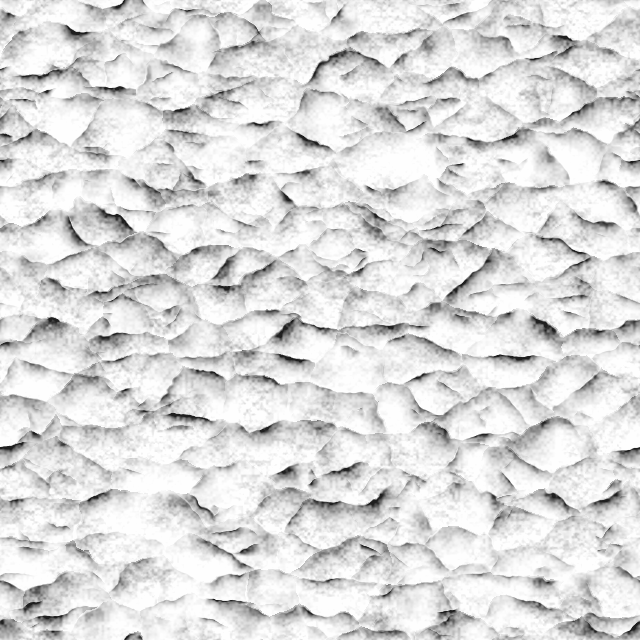
This texture map is drawn by a three.js fragment shader. Its source:

```glsl
// Cavity shading of a pale rubble stone wall, in greys on white.
// Weighted cellular noise lays flat, staggered stones; each one casts a crisp
// dark line and a soft shade that taper at its ends. Embossed noise adds grain.

varying vec2 vUv;

const vec2  STONES        = vec2(11.0, 18.0);  // cells across and up
const vec2  CHIPS         = vec2(17.0, 28.0);  // finer broken ledges
const vec2  JITTER        = vec2(0.95, 0.92);
const float SIZE_SPREAD   = 0.55;              // how far big stones displace small ones
const vec2  RAGGED        = vec2(0.40, 0.48);  // edge warp, in cells
const float WARP_FREQ     = 24.0;
const float LINE_WIDTH    = 0.09;              // in cell heights
const float SHADE_WIDTH   = 0.25;
const float LINE_DARK     = 0.54;
const float SHADE_DARK    = 0.46;
const float EDGE_BLUR     = 0.05;
const float END_TAPER     = 0.28;
const float CHIP_DARK     = 0.85;
const float RELIEF_FREQ   = 44.0;
const float RELIEF_STEP   = 0.0035;
const float RELIEF_DARK   = 0.75;
const float SPECKLE_FREQ  = 230.0;
const float SPECKLE_DARK  = 0.10;
const float BLEACH        = 0.035;             // shade lost to white
const float CONTRAST      = 1.22;
const float WHITE         = 0.995;
const float BLACK         = 0.12;

vec2 hash2(vec2 p) {
  vec3 q = fract(p.xyx * vec3(0.1031, 0.1030, 0.0973));
  q += dot(q, q.yzx + 33.33);
  return fract((q.xx + q.yz) * q.zy);
}

// Value noise that repeats after "period" cells
vec2 noise2(vec2 p, vec2 period) {
  vec2 i = floor(p), f = fract(p);
  f = f * f * (3.0 - 2.0 * f);
  vec2 a = hash2(mod(i, period));
  vec2 b = hash2(mod(i + vec2(1.0, 0.0), period));
  vec2 c = hash2(mod(i + vec2(0.0, 1.0), period));
  vec2 d = hash2(mod(i + 1.0, period));
  return mix(mix(a, b, f.x), mix(c, d, f.x), f.y);
}

vec2 fbm2(vec2 uv, float freq) {
  vec2 sum = vec2(0.0);
  float amp = 0.5;
  for (int k = 0; k < 4; k++) {
    sum += amp * noise2(uv * freq, vec2(freq));
    freq *= 2.0;
    amp *= 0.5;
  }
  return sum;
}

// Stone centre in xy, size weight in z
vec3 stoneSeed(vec2 id, vec2 grid) {
  vec2 key = mod(id, grid);
  vec2 centre = id + vec2(0.25 + 0.5 * mod(key.y, 2.0), 0.5);
  float size = hash2(key + 57.0).x;
  return vec3(centre + JITTER * (hash2(key) - 0.5), SIZE_SPREAD * size);
}

// Shade that the surrounding stones throw onto the stone at p
float wallShade(vec2 p, vec2 grid, float breakup) {
  vec2 base = floor(p), home = base;
  vec3 own = vec3(0.0);
  float best = 1e5;
  for (int y = -2; y <= 2; y++) for (int x = -2; x <= 2; x++) {
    vec2 id = base + vec2(float(x), float(y));
    vec3 s = stoneSeed(id, grid);
    float power = dot(s.xy - p, s.xy - p) - s.z;
    if (power < best) { best = power; home = id; own = s; }
  }

  float shade = 0.0, nearest = 9.0, second = 9.0;
  for (int y = -2; y <= 2; y++) for (int x = -2; x <= 2; x++) {
    vec2 id = base + vec2(float(x), float(y));
    if (distance(id, home) < 0.5) continue;
    vec3 s = stoneSeed(id, grid);
    vec2 across = s.xy - own.xy;
    float gap = max(length(across), 0.05);
    float power = dot(s.xy - p, s.xy - p) - s.z;
    float d = max(0.5 * (power - best) / gap, 0.0);
    second = min(second, max(nearest, d));
    nearest = min(nearest, d);

    // Only stones above or beside throw shade; the lower lip stays bright
    float facing = smoothstep(-0.40, 0.85, across.y / gap);
    vec2 pair = hash2(mod(home, grid) + 3.0 * mod(id, grid) + 11.0);
    float strength = facing * mix(0.35, 1.15, pair.x) * mix(0.25, 1.15, breakup);
    float width = SHADE_WIDTH * mix(0.6, 1.4, pair.y);
    float fall = LINE_DARK * facing * exp(-d / LINE_WIDTH) + SHADE_DARK * exp(-d / width);
    shade = max(shade, strength * fall * smoothstep(0.0, EDGE_BLUR, d));
  }
  return shade * mix(0.35, 1.1, smoothstep(0.0, END_TAPER, second));
}

void main() {
  vec2 warp = RAGGED * (fbm2(vUv, WARP_FREQ) - 0.47);
  vec2 patches = noise2(vUv * 20.0, vec2(20.0));
  vec2 breakup = smoothstep(0.15, 0.75, noise2(vUv * 30.0 + 0.5, vec2(30.0)));

  // Main stones, then scattered small ledges
  float shade = wallShade(vUv * STONES + warp, STONES, breakup.x);
  float chips = wallShade(vUv * CHIPS + 1.4 * warp, CHIPS, breakup.y);
  shade = max(shade, CHIP_DARK * chips * smoothstep(0.55, 0.75, patches.x));

  // Surface grain: hollows lie dark under higher ground
  float rise = fbm2(vUv + vec2(0.0, RELIEF_STEP), RELIEF_FREQ).x - fbm2(vUv, RELIEF_FREQ).x;
  float grainy = smoothstep(0.2, 0.8, patches.y);
  float relief = RELIEF_DARK * max(rise, 0.0) * mix(0.25, 1.2, grainy);
  float speckle = noise2(vUv * SPECKLE_FREQ, vec2(SPECKLE_FREQ)).x;
  shade = shade * mix(0.75, 1.25, speckle) + relief;
  shade += SPECKLE_DARK * speckle * speckle * mix(0.3, 1.0, grainy);

  // Bleach the faces to white and deepen the joints
  shade = CONTRAST * max(shade - BLEACH, 0.0);
  gl_FragColor = vec4(vec3(clamp(WHITE - shade, BLACK, 1.0)), 1.0);
}
```
